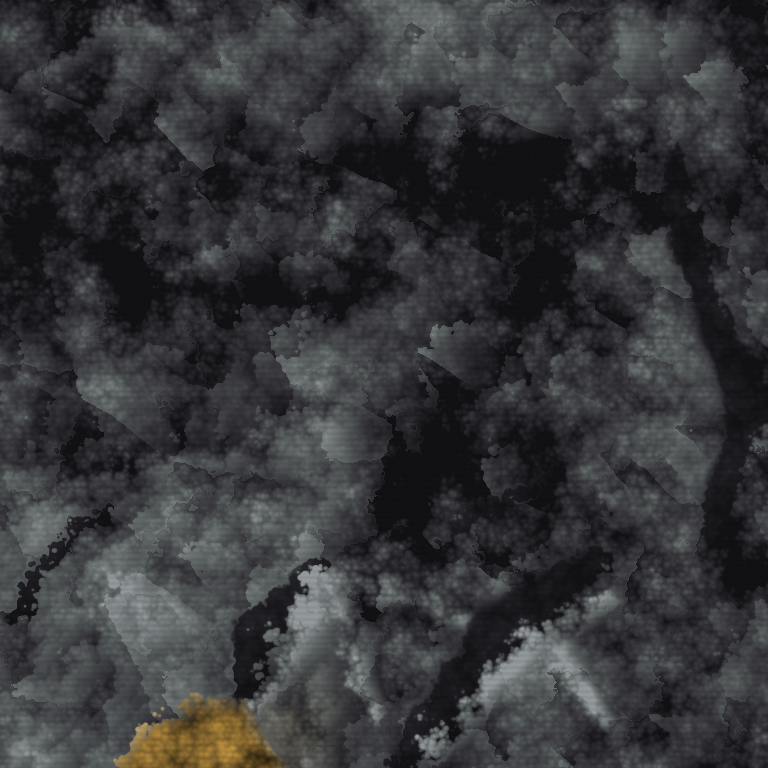
A three.js fragment shader for this texture:

```glsl
// Dark weathered rock face: shaded hollows, a paler slope, black clefts, chalky
// ridges and a small ochre patch. Broad light zones and tapered strokes are bent
// by layered sines, then broken up by tilted facets and layered cellular noise.
varying vec2 vUv;

const vec3 SHADOW = vec3(0.13, 0.13, 0.15);
const vec3 STONE  = vec3(0.22, 0.22, 0.24);
const vec3 SLATE  = vec3(0.33, 0.35, 0.35);
const vec3 CHALK  = vec3(0.51, 0.53, 0.54);
const vec3 OCHRE  = vec3(0.47, 0.36, 0.16);
const vec3 TAN    = vec3(0.50, 0.44, 0.33);
const float BASE_LIGHT  = 0.18;
const float ROUGHNESS   = 0.165;  // strength of the cellular relief
const float PERSISTENCE = 0.8;    // share kept by each finer octave
const float RELIEF_FREQ = 7.0;    // cells across the canvas, first octave
const float FACETS      = 0.25;   // contrast of the tilted facets
const float BEND        = 0.035;  // how far the sines bend the shapes
const float LINE_COUNT  = 128.0;  // faint horizontal lines
const float LINE_DEPTH  = 0.035;

vec2 hash2(vec2 p) {
  vec3 q = fract(p.xyx * vec3(0.1031, 0.1030, 0.0973));
  q += dot(q, q.yzx + 33.33);
  return fract((q.xx + q.yz) * q.zy);
}

// x: distance to the nearest cell point, y: shade of that cell's tilted face
vec2 cells(vec2 p) {
  vec2 base = floor(p), f = fract(p), nearest = vec2(8.0), tilt = vec2(0.0);
  for (int j = -1; j <= 1; j++) {
    for (int i = -1; i <= 1; i++) {
      vec2 g = vec2(float(i), float(j)), h = hash2(base + g + 50.0);
      vec2 d = g + h - f;
      if (dot(d, d) < dot(nearest, nearest)) { nearest = d; tilt = h.yx - 0.5; }
    }
  }
  return vec2(length(nearest), dot(nearest, tilt) + 0.25 * tilt.x);
}

// Layered cellular relief, centred on zero
float relief(vec2 p) {
  float sum = 0.0, amp = 1.0;
  for (int i = 0; i < 5; i++) {
    sum += amp * (0.41 - cells(p).x);
    p = mat2(1.6, 1.25, -1.25, 1.6) * p + 3.7;
    amp *= PERSISTENCE;
  }
  return sum;
}

vec2 bend(vec2 p) {
  float freq = 9.0;
  for (int i = 0; i < 5; i++) {
    p += BEND * 3.0 / freq * sin(freq * p.yx + vec2(1.3, 4.1) * float(i + 1));
    freq *= 1.9;
  }
  return p;
}

float blob(vec2 p, float x, float y, float w, float h) {
  vec2 d = (p - vec2(x, y)) / vec2(w, h);
  return exp(-dot(d, d));
}

// Soft stroke that narrows from a to b
float stroke(vec2 p, vec2 a, vec2 b, float width) {
  vec2 ab = b - a;
  float t = clamp(dot(p - a, ab) / dot(ab, ab), 0.0, 1.0);
  return 1.0 - smoothstep(0.0, width * (1.0 - 0.6 * t), length(p - a - ab * t));
}

// Three ridges spreading from one apex, each longer than the last
float fan(vec2 p, vec2 apex, float angle, float turn, float reach, float grow) {
  float m = 0.0;
  for (int i = 0; i < 3; i++) {
    float a = angle + turn * float(i);
    m = max(m, stroke(p, apex, apex + (reach + grow * float(i)) * vec2(cos(a), sin(a)), 0.038));
  }
  return m;
}

vec3 rockColour(float v) {
  vec3 c = mix(SHADOW, STONE, clamp((v - 0.13) / 0.09, 0.0, 1.0));
  c = mix(c, SLATE, clamp((v - 0.22) / 0.125, 0.0, 1.0));
  c = mix(c, CHALK, clamp((v - 0.345) / 0.185, 0.0, 1.3));
  return c * clamp(v / 0.13, 0.5, 1.0);
}

void main() {
  float rough = relief(vUv * RELIEF_FREQ + 2.0);
  vec2 p = bend(vUv) + 0.025 * rough * vec2(1.0, -0.7);

  // Broad light and shade
  float slope = smoothstep(-0.01, 0.03, 0.34 + 0.35 * p.x - p.y) * (1.0 - smoothstep(0.41, 0.46, p.x));
  float v = BASE_LIGHT + 0.16 * slope;
  v += 0.10 * blob(p, 0.50, 0.93, 0.28, 0.13) + 0.10 * blob(p, 0.87, 0.48, 0.07, 0.20);
  v += 0.09 * blob(p, 0.66, 0.07, 0.30, 0.15) + 0.07 * blob(p, 0.36, 0.52, 0.20, 0.10);
  v += 0.18 * blob(p, 0.68, 0.84, 0.05, 0.03) + 0.14 * blob(p, 0.82, 0.94, 0.07, 0.05);
  v -= 0.11 * blob(p, 0.70, 0.54, 0.11, 0.13) + 0.11 * blob(p, 0.22, 0.63, 0.16, 0.05);
  v -= 0.15 * blob(p, 0.72, 0.80, 0.15, 0.06) + 0.10 * blob(p, 0.54, 0.33, 0.09, 0.13);
  v -= 0.18 * blob(p, 0.21, 0.03, 0.06, 0.08) + 0.05 * blob(p, 0.05, 0.75, 0.15, 0.20);

  // Facets, relief with bright crests, slanting striations
  v += FACETS * (cells(p * 6.0).y + 0.9 * cells(p * 15.0 + 9.0).y);
  v += ROUGHNESS * rough + 0.12 * pow(max(rough, 0.0), 2.0);
  vec2 along = mat2(0.77, -0.64, 0.64, 0.77) * p;
  v += 0.10 * slope * (0.41 - cells(along * vec2(9.0, 38.0)).x);

  // Chalky ridges and one arched fold
  float ridge = max(fan(p, vec2(0.43, 0.26), -0.39, -0.85, 0.19, 0.01),
                    fan(p, vec2(0.71, 0.17), 0.50, -1.42, 0.09, 0.06));
  float arch = abs(length(p - vec2(0.17, 0.84)) - 0.11);
  float fold = (1.0 - smoothstep(0.0, 0.025, arch)) * smoothstep(0.85, 0.92, p.y);
  v += (0.25 + 0.2 * rough) * ridge + 0.12 * fold;

  // Black clefts with ragged edges
  float cleft = max(stroke(p, vec2(0.64, 0.18), vec2(0.77, 0.27), 0.06), stroke(p, vec2(0.64, 0.18), vec2(0.52, 0.0), 0.05));
  cleft = max(cleft, max(stroke(p, vec2(0.32, 0.19), vec2(0.42, 0.28), 0.04), stroke(p, vec2(0.32, 0.19), vec2(0.31, 0.10), 0.035)));
  cleft = max(cleft, max(stroke(p, vec2(0.96, 0.47), vec2(0.88, 0.78), 0.055), stroke(p, vec2(0.96, 0.47), vec2(0.92, 0.3), 0.055)));
  cleft = max(cleft, max(stroke(p, vec2(0.0, 0.20), vec2(0.13, 0.33), 0.017), stroke(p, vec2(0.60, 0.31), vec2(0.70, 0.38), 0.028)));
  v = mix(v, 0.09 + 0.05 * rough, 0.92 * smoothstep(0.2, 0.6, cleft * (1.0 - 0.9 * rough)));

  // Ochre patch with a tan fringe and rusty stone beside it
  vec3 colour = mix(rockColour(v), TAN * (0.7 + 0.6 * rough), 0.4 * blob(p, 0.39, 0.06, 0.05, 0.06));
  float height = 0.105 - 1.3 * max(abs(p.x - 0.285) - 0.03, 0.0) - p.y;
  vec3 earth = mix(TAN, OCHRE, smoothstep(0.0, 0.03, height)) * (0.95 + 0.8 * rough);
  colour = mix(colour, earth, smoothstep(-0.004, 0.006, height));
  gl_FragColor = vec4(colour * (1.0 + LINE_DEPTH * sin(6.2832 * LINE_COUNT * vUv.y)), 1.0);
}
```
